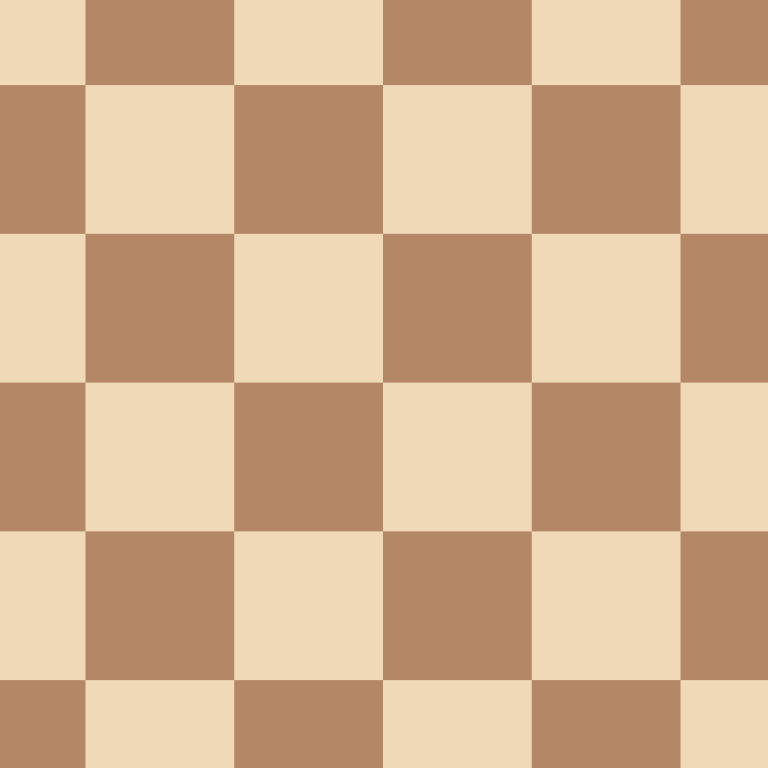
Reproduce this pattern procedurally as a Shadertoy shader.

```glsl
// Plain two-tone checkerboard of flat tan and cream squares.

#define SQUARE_SIZE  0.1937               // side of a square, in canvas heights
#define GRID_CORNER  vec2(0.4987, 0.5018) // a point where four squares meet
#define EDGE_PIXELS  1.0                  // width of the smoothed edge
#define CREAM        vec3(0.940, 0.851, 0.718)
#define TAN          vec3(0.706, 0.533, 0.400)

// Signed distance to the nearest grid line: positive in even cells, negative in odd ones.
vec2 cellDistance(vec2 cell) {
    return 0.5 - abs(mod(cell + 0.5, 2.0) - 1.0);
}

// Share of the tan colour at a point, with edges smoothed over edgeWidth.
float checker(vec2 cell, float edgeWidth) {
    vec2 side = clamp(2.0 * cellDistance(cell) / edgeWidth, -1.0, 1.0);
    return 0.5 + 0.5 * side.x * side.y;
}

void mainImage(out vec4 fragColor, in vec2 fragCoord) {
    // Canvas position measured in squares from the grid corner
    vec2 corner = GRID_CORNER * iResolution.xy;
    float squarePixels = SQUARE_SIZE * iResolution.y;
    vec2 cell = (fragCoord - corner) / squarePixels;

    float tanShare = checker(cell, EDGE_PIXELS / squarePixels);
    fragColor = vec4(mix(CREAM, TAN, tanShare), 1.0);
}
```
